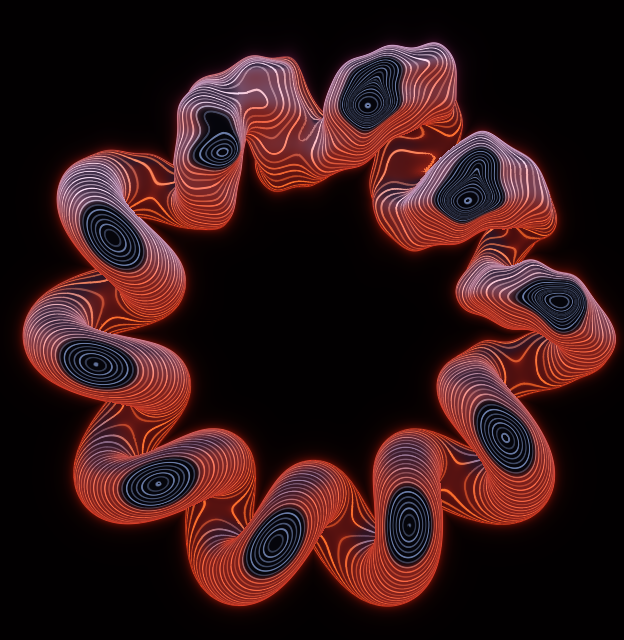
Give the GLSL for this background, as a Shadertoy shader.

```glsl
// A glowing tube coiled around a ring, drawn with neon depth contours on black.

const float TAU = 6.2831853;

// Strength of the melted, irregular part of the coil at the upper right
float meltAt(float angle) {
    return smoothstep(-0.05, 0.6, cos(angle - 1.09));
}

// Winding phase: ten turns, opened up a little near the top
float phaseAt(float angle) {
    float a = angle - 1.693;
    float shift = 0.07 * sin(a) + 0.04 * sin(2.0 * a) + 0.025 * sin(3.0 * a) + 0.014 * sin(4.0 * a);
    return 10.0 * (a - shift) - 1.66;
}

float ringRadius(float angle) {
    return 0.333 + 0.025 * meltAt(angle) * cos(5.0 * (angle - 0.113));
}

// Distance to the strand, refining the nearest angle from a first guess
float strand(vec3 p, float angle) {
    float phase;
    vec3 offset;
    for (int i = 0; i < 3; i++) {
        phase = phaseAt(angle);
        float c = cos(phase), s = sin(phase);
        float rho = ringRadius(angle) + 0.069 * c + 0.013 * s;
        vec2 dir = vec2(cos(angle), sin(angle));
        offset = p - vec3(rho * dir, 0.069 * s);
        if (i < 2) {
            vec2 around = rho * vec2(-dir.y, dir.x);
            vec3 tangent = vec3(around + dir * (0.13 * c - 0.69 * s), 0.69 * c);
            angle += 0.85 * dot(offset, tangent) / dot(tangent, tangent);
        }
    }
    float thinning = 0.019 * meltAt(angle) * (0.5 - 0.5 * sin(phase));
    return length(offset) - 0.052 + thinning;
}

float blend(float a, float b) {
    float h = max(0.034 - abs(a - b), 0.0) / 0.034;
    return min(a, b) - h * h * 0.0085;
}

float capsule(vec3 p, vec3 a, vec3 b, float radius) {
    vec3 axis = b - a;
    return length(p - a - axis * clamp(dot(p - a, axis) / dot(axis, axis), 0.0, 1.0)) - radius;
}

// Two neighbouring windings and the swollen lumps, smoothly joined
float coil(vec3 p) {
    float melt = meltAt(atan(p.y, p.x));
    p += melt * (0.008 * sin(p.yzx * 38.0 + vec3(0.0, 1.0, 2.0))
               + 0.004 * sin(p.zxy * 85.0 + 1.0));
    float angle = atan(p.y, p.x);
    float around = atan(p.z, length(p.xy) - ringRadius(angle));
    float turn = phaseAt(angle) - around;
    turn -= TAU * round(turn / TAU);
    float other = turn - (turn < 0.0 ? -TAU : TAU);
    float d = blend(strand(p, angle - 0.081 * turn), strand(p, angle - 0.081 * other));
    if (melt > 0.0) {
        d = blend(d, capsule(p, vec3(-0.075, 0.365, 0.0), vec3(-0.032, 0.268, -0.06), 0.064));
        d = blend(d, capsule(p, vec3(0.10, 0.365, 0.05), vec3(0.165, 0.387, 0.03), 0.056));
        d = blend(d, capsule(p, vec3(0.235, 0.22, 0.03), vec3(0.255, 0.24, 0.045), 0.060));
        d = blend(d, capsule(p, vec3(0.138, 0.168, -0.03), vec3(0.135, 0.28, -0.07), 0.042));
    }
    return d;
}

vec3 surfaceNormal(vec3 p) {
    vec2 e = vec2(1.0, -1.0) * 0.0008;
    return normalize(e.xyy * coil(p + e.xyy) + e.yyx * coil(p + e.yyx)
                   + e.yxy * coil(p + e.yxy) + e.xxx * coil(p + e.xxx));
}

vec3 shade(vec3 p, float pixel) {
    vec3 n = surfaceNormal(p);
    float drop = abs(0.1215 - p.z) + 0.00002;
    float slope = length(n.xy) / max(n.z, 0.12);

    // Contour lines, even on screen around each crest
    float level = 64.0 * sqrt(drop) + 0.25 * sin(p.x * 31.0 + 2.0 * sin(p.y * 23.0));
    float spread = 32.0 * slope * pixel / sqrt(drop) + 0.004;
    float fromLine = abs(fract(level) - 0.5);
    float width = min(0.15, 0.9 * spread);
    float line = 1.0 - smoothstep(width - 0.5 * spread, width + 0.6 * spread, fromLine);
    line = mix(line, 0.33, smoothstep(0.4, 1.0, spread));
    line *= 0.72 + 0.28 * sin(floor(level) * 2.4);

    // Dark crests, red flanks, lilac light from above, embers at the back
    float crest = 1.0 - smoothstep(0.012, 0.021, drop);
    float back = smoothstep(0.07, 0.17, drop);
    float lilac = smoothstep(-0.8, 0.6, n.y) * smoothstep(-0.42, 0.24, p.y) * (1.0 - 0.6 * back);
    vec3 base = mix(vec3(0.48, 0.12, 0.10), vec3(0.46, 0.31, 0.42), lilac);
    base = mix(base, vec3(0.28, 0.05, 0.05), back);
    base = mix(base, vec3(0.02, 0.02, 0.045), crest);
    vec3 ink = mix(vec3(1.0, 0.42, 0.27), vec3(1.0, 0.89, 0.98), lilac);
    ink = mix(ink, vec3(1.0, 0.45, 0.16), back * (1.0 - lilac));
    ink = mix(ink, vec3(0.42, 0.49, 0.66), crest);
    base += vec3(0.35, 0.08, 0.02) * back * exp(-9.0 * fromLine);

    // Blue shadow on upper shoulders and a hot rim
    float shoulder = smoothstep(0.3, 0.8, n.y) * smoothstep(0.2, 0.6, n.z) * (1.0 - crest);
    base = mix(base, vec3(0.10, 0.08, 0.17), 0.7 * shoulder);
    ink = mix(ink, vec3(0.62, 0.50, 0.64), shoulder * smoothstep(0.15, -0.2, p.y));
    float rim = pow(1.0 - clamp(n.z, 0.0, 1.0), 3.0);
    base += rim * mix(vec3(0.32, 0.06, 0.02), vec3(0.30, 0.25, 0.32), lilac);
    return mix(base, ink, line);
}

void mainImage(out vec4 fragColor, in vec2 fragCoord) {
    float pixel = 1.0 / iResolution.y;
    vec2 uv = (fragCoord - 0.5 * iResolution.xy) * pixel - vec2(0.004, -0.009);

    // Parallel rays; remember the closest approach for edges and glow
    vec3 p = vec3(uv, 0.16), nearest = p;
    float closest = 1.0;
    for (int i = 0; i < 72; i++) {
        float d = coil(p);
        if (d < closest) { closest = d; nearest = p; }
        if (d < 0.0004 || p.z < -0.16) break;
        p.z -= max(0.7 * d, 0.001);
    }
    if (closest < 0.0004) nearest.z -= coil(nearest);

    float gap = max(closest, 0.0);
    vec3 halo = mix(vec3(0.75, 0.10, 0.03), vec3(0.38, 0.10, 0.26), smoothstep(0.2, 0.45, uv.y));
    vec3 color = vec3(0.008, 0.0, 0.004) + halo * (0.45 * exp(-gap / 0.006) + 0.1 * exp(-gap / 0.018));
    float cover = 1.0 - smoothstep(0.0004, 0.0004 + 1.2 * pixel, closest);
    if (cover > 0.0) color = mix(color, shade(nearest, pixel), cover);
    fragColor = vec4(color, 1.0);
}
```
